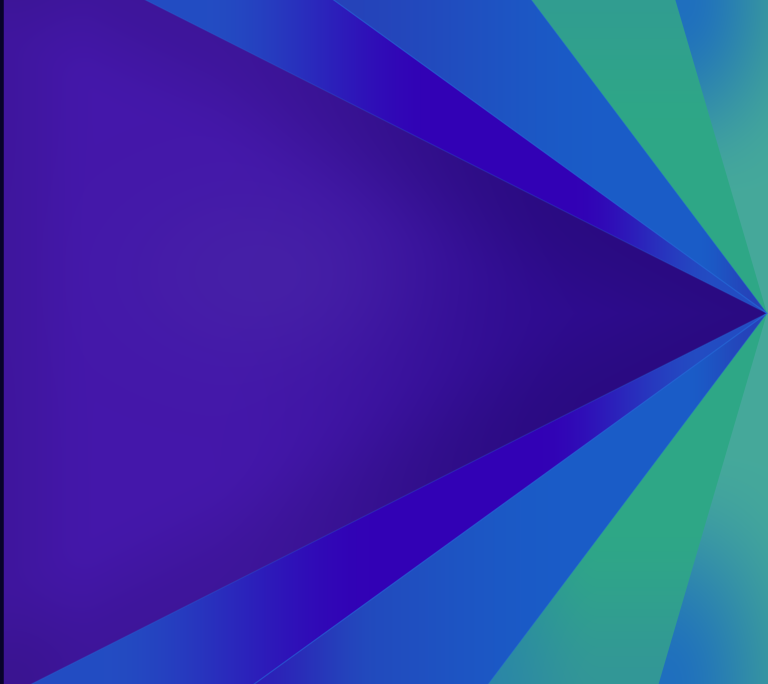
Give the GLSL for this background, as a Shadertoy shader.

```glsl
// Folded fan of violet, blue and green wedges that meet at a point on the right edge.

// Layout, in canvas heights
const float ASPECT = 1.123;
const vec2 APEX = vec2(1.1215, 0.542);
const float BORDER = 0.0055;

// Slopes of the creases, mirrored above and below the apex
const float SLOPE_ROYAL = 0.504;
const float SLOPE_AZURE = 0.723;
const float SLOPE_GREEN = 1.330;
const float SLOPE_TEAL = 3.420;

// Colours
const vec3 NIGHT = vec3(0.03, 0.01, 0.16);
const vec3 PURPLE = vec3(0.265, 0.090, 0.665);
const vec3 DEEP_PURPLE = vec3(0.180, 0.045, 0.560);
const vec3 HAZE = vec3(0.275, 0.135, 0.650);
const vec3 VIOLET = vec3(0.195, 0.005, 0.710);
const vec3 COBALT = vec3(0.135, 0.300, 0.760);
const vec3 AZURE = vec3(0.100, 0.360, 0.780);
const vec3 DENIM = vec3(0.145, 0.260, 0.725);
const vec3 GREEN = vec3(0.180, 0.655, 0.525);
const vec3 SEA = vec3(0.200, 0.580, 0.600);
const vec3 MINT = vec3(0.270, 0.660, 0.605);
const vec3 SKY = vec3(0.120, 0.435, 0.745);
const vec3 GLINT = vec3(0.140, 0.430, 0.860);

// Signed distance to a crease; positive on the steep side
float crease(vec2 arm, float slope) {
    return (arm.y - slope * arm.x) / sqrt(1.0 + slope * slope);
}

float cover(float dist, float pixel) {
    return smoothstep(-0.7 * pixel, 0.7 * pixel, dist);
}

// Thin highlight along a crease
float glint(float dist, float pixel) {
    float width = max(0.0018, pixel);
    return 1.0 - smoothstep(0.0, width, abs(dist));
}

// Large central triangle: bright at left, dark towards the apex
vec3 centreColor(vec2 p, float edgeDist) {
    vec3 color = mix(PURPLE, DEEP_PURPLE, smoothstep(0.30, 0.86, p.x));
    vec2 hazeOffset = (p - vec2(0.39, 0.60)) / vec2(0.20, 0.13);
    color = mix(color, HAZE, 0.75 * exp(-dot(hazeOffset, hazeOffset)));
    color *= mix(0.91, 1.0, smoothstep(0.0, 0.16, -edgeDist));
    return color * mix(0.93, 1.0, smoothstep(0.0, 0.14, p.x));
}

vec3 royalColor(float run) {
    float glow = smoothstep(0.15, 0.62, run) * (1.0 - smoothstep(1.05, 1.82, run));
    return mix(COBALT, VIOLET, glow);
}

vec3 azureColor(float run, float lower) {
    float dim = max(smoothstep(0.50, 1.40, run), 1.0 - smoothstep(0.03, 0.22, run));
    vec3 color = mix(AZURE, DENIM, dim);
    return mix(color, VIOLET, 0.55 * lower * smoothstep(1.05, 1.40, run));
}

vec3 greenColor(float rise, float run, float lower) {
    vec3 color = mix(GREEN, SEA, smoothstep(0.55, 1.05, rise) * mix(0.55, 0.9, lower));
    return mix(color, SKY, 0.45 * lower * smoothstep(0.45, 0.80, run));
}

vec3 tealColor(float rise, float run) {
    float blue = smoothstep(0.35, 1.0, rise) * smoothstep(-0.12, 0.27, run);
    vec3 color = mix(MINT, SEA, 0.5 * smoothstep(0.5, 1.0, rise));
    return mix(color, SKY, blue);
}

void mainImage(out vec4 fragColor, in vec2 fragCoord) {
    vec2 p = fragCoord / iResolution.xy * vec2(ASPECT, 1.0);
    float pixel = 1.0 / iResolution.y;

    // Mirror about the apex and scale each half by its own height
    vec2 offset = APEX - p;
    float lower = step(0.0, offset.y);
    float reach = mix(1.0 - APEX.y, APEX.y, lower);
    vec2 arm = vec2(offset.x, abs(offset.y));
    float run = arm.x / reach;
    float rise = arm.y / reach;

    float royalEdge = crease(arm, SLOPE_ROYAL);
    float azureEdge = crease(arm, SLOPE_AZURE);
    float greenEdge = crease(arm, SLOPE_GREEN);
    float tealEdge = crease(arm, SLOPE_TEAL);

    // Wedges, from the centre outwards
    vec3 color = centreColor(p, royalEdge);
    color = mix(color, royalColor(run), cover(royalEdge, pixel));
    color = mix(color, azureColor(run, lower), cover(azureEdge, pixel));
    color = mix(color, greenColor(rise, run, lower), cover(greenEdge, pixel));
    color = mix(color, tealColor(rise, run), cover(tealEdge, pixel));

    // Lit folds
    color = mix(color, GLINT, 0.25 * glint(royalEdge, pixel));
    color = mix(color, GLINT, 0.55 * glint(azureEdge, pixel));
    color = mix(color, GLINT, 0.25 * glint(greenEdge, pixel));

    // Dark strip on the left
    color = mix(NIGHT, color, cover(p.x - BORDER, pixel));
    fragColor = vec4(color, 1.0);
}
```
